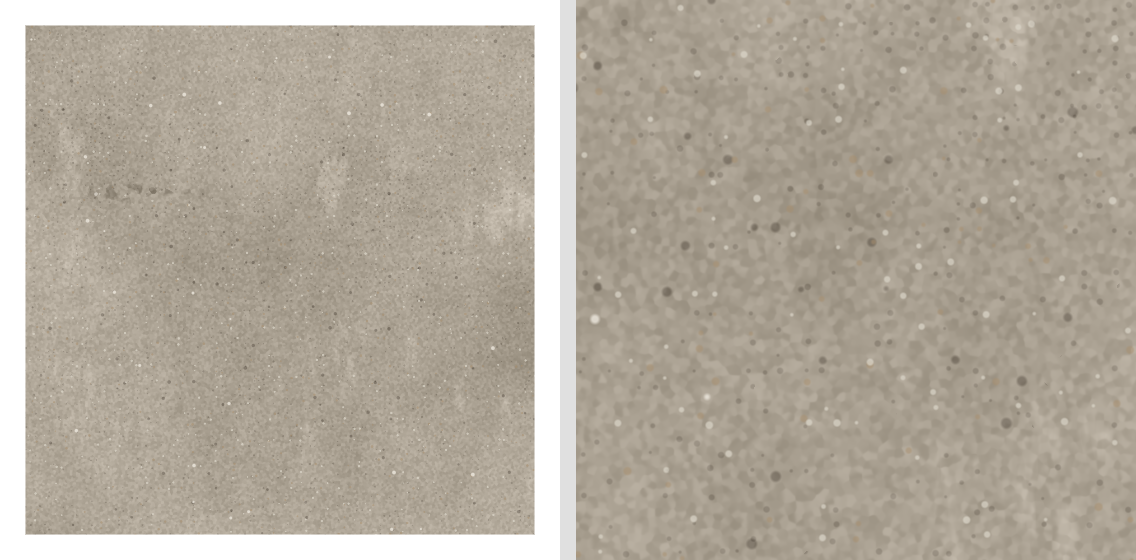
Left, the full canvas; right, a detail of the centre.
This texture is drawn by a three.js fragment shader. Its source:

```glsl
varying vec2 vUv;

vec3 hash3(vec2 cell, float seed) {
  vec3 k = vec3(dot(cell, vec2(127.1, 311.7)), dot(cell, vec2(269.5, 183.3)), dot(cell, vec2(419.2, 371.9)));
  return fract(sin(k + seed * 17.3) * 43758.5);
}

// Smooth cellular noise: random cell values blended by distance, wrapping after n cells
float cellNoise(vec2 uv, vec2 n, float seed) {
  vec2 p = uv * n;
  vec2 cell = floor(p);
  float sum = 0.0;
  float total = 0.0;
  for (int y = -1; y <= 1; y++) {
    for (int x = -1; x <= 1; x++) {
      vec2 neighbour = cell + vec2(float(x), float(y));
      vec3 h = hash3(mod(neighbour, n), seed);
      vec2 d = neighbour + h.xy - p;
      float weight = exp(-5.0 * dot(d, d));
      sum += weight * h.z;
      total += weight;
    }
  }
  return sum / total;
}

// Octaves of cellular noise, centred on zero
float clouds(vec2 uv, vec2 n, float seed) {
  float sum = 0.0;
  float amplitude = 0.5;
  for (int i = 0; i < 5; i++) {
    sum += amplitude * (cellNoise(uv, n, seed + float(i)) - 0.5);
    n *= 2.0;
    amplitude *= 0.6;
  }
  return sum;
}

// Round grains, one per cell at most; share is the part of cells filled
float specks(vec2 uv, float n, float share, float seed) {
  vec2 p = uv * n;
  vec3 h = hash3(mod(floor(p), n), seed);
  float radius = mix(0.1, 0.24, fract(h.z * 57.0));
  float d = length(fract(p) - mix(vec2(0.3), vec2(0.7), h.xy));
  return step(h.z, share) * (1.0 - smoothstep(radius - 0.08, radius + 0.08, d));
}

// Soft elliptical region
float region(vec2 uv, vec2 center, vec2 size) {
  vec2 d = (uv - center) / size;
  return exp(-dot(d, d));
}

void main() {
  vec2 uv = vUv;
  float broad = clouds(uv, vec2(3.0), 1.0);
  float mottle = clouds(uv, vec2(14.0, 11.0), 9.0);
  float streaks = clouds(uv, vec2(26.0, 8.0), 21.0);
  float grain = cellNoise(uv, vec2(250.0), 31.0) - 0.5;

  // Worn zones: the shaded right side and the rough upper areas
  float shade = region(uv, vec2(0.93, 0.43), vec2(0.16, 0.14));
  float rough = region(uv, vec2(0.7, 0.66), vec2(0.17, 0.13))
    + 0.8 * region(uv, vec2(0.15, 0.77), vec2(0.16, 0.13));
  rough = clamp(rough + 1.2 * mottle, 0.0, 1.0);

  float tone = 0.12 * broad + 0.06 * mottle + 0.05 * streaks + 0.1 * grain;
  tone -= 0.055 * shade + 0.022 * rough;
  tone += 0.015 * region(uv, vec2(0.6, 0.12), vec2(0.4, 0.15));

  // Pale flaked patches with ragged, upright outlines
  float flakeZone = region(uv, vec2(0.83, 0.32), vec2(0.08, 0.09))
    + 0.8 * region(uv, vec2(0.89, 0.6), vec2(0.08, 0.07))
    + 0.7 * region(uv, vec2(0.61, 0.39), vec2(0.06, 0.08))
    + 0.6 * region(uv, vec2(0.61, 0.68), vec2(0.05, 0.1))
    + 0.4 * region(uv, vec2(0.12, 0.7), vec2(0.1, 0.12));
  float flakes = smoothstep(0.42, 0.68, flakeZone * 0.6 + 1.3 * streaks + 0.6 * mottle);
  tone += 0.05 * flakes;

  vec3 color = vec3(0.677, 0.641, 0.583) + tone * vec3(1.0, 1.0, 1.03);

  // Dark pits, denser on rough ground, then ochre and pale grains
  float pits = specks(uv, 120.0, 0.09 + 0.4 * rough, 41.0);
  float deepPits = specks(uv, 74.0, 0.035, 43.0);
  color -= (0.09 * pits + 0.15 * deepPits) * vec3(1.0, 1.0, 0.95);
  color = mix(color, vec3(0.66, 0.56, 0.43), 0.5 * specks(uv, 97.0, 0.07, 47.0));
  color = mix(color, vec3(0.86, 0.84, 0.79), 0.7 * specks(uv, 105.0, 0.07, 53.0));
  color = mix(color, vec3(0.93, 0.91, 0.87), 0.8 * specks(uv, 62.0, 0.015, 59.0));

  // Small chipped stains in a level row
  float chipZone = region(uv, vec2(0.25, 0.656), vec2(0.09, 0.014))
    + 0.7 * region(uv, vec2(0.71, 0.685), vec2(0.03, 0.008));
  float chips = smoothstep(0.55, 0.8, cellNoise(uv, vec2(90.0, 110.0), 61.0));
  color -= 0.17 * chipZone * chips;

  // White margin around the slab
  vec2 fromCenter = abs(uv - 0.5);
  float edge = max(fromCenter.x, fromCenter.y);
  color = mix(color, vec3(1.0), smoothstep(0.4535, 0.4555, edge));
  gl_FragColor = vec4(color, 1.0);
}
```
